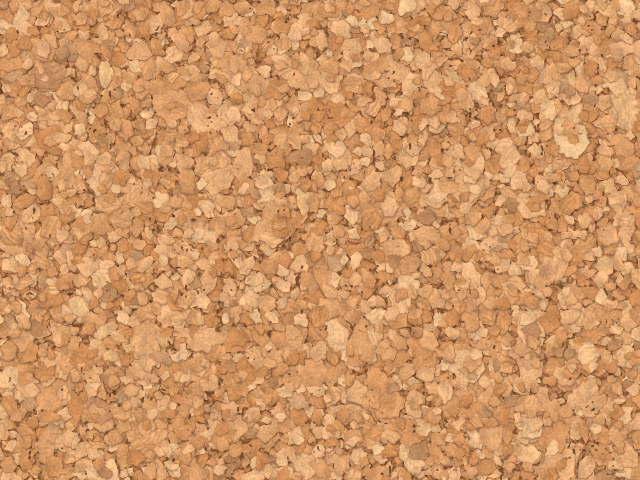
Write a Shadertoy shader that draws this texture.

```glsl
// Pressed cork board: layers of angular, randomly turned cork chips.
// Each layer scatters convex polygons on a jittered grid; every chip casts
// a thin shadow on those below and carries its own tone, tilt and grain.

const float TAU = 6.2831853;
const int LAYERS = 6;
const float CELLS[LAYERS] = float[](50.0, 37.0, 28.0, 15.0, 25.0, 40.0);
const float DENSITY[LAYERS] = float[](1.0, 1.0, 0.7, 0.3, 0.5, 0.3);

vec3 hash3(vec3 p) {
    p = fract(p * vec3(0.1031, 0.1030, 0.0973));
    p += dot(p, p.yxz + 33.33);
    return fract((p.xxy + p.yxx) * p.zyx);
}

vec2 turn(vec2 p, float angle) {
    float c = cos(angle), s = sin(angle);
    return vec2(c * p.x + s * p.y, c * p.y - s * p.x);
}

float cornerSlope(vec2 cell, vec2 offset) {
    float angle = TAU * hash3(vec3(cell, 3.7)).x;
    return dot(vec2(cos(angle), sin(angle)), offset);
}

float gradientNoise(vec2 p) {
    vec2 i = floor(p), f = fract(p);
    vec2 u = f * f * f * (f * (f * 6.0 - 15.0) + 10.0);
    vec2 e = vec2(1.0, 0.0);
    float low = mix(cornerSlope(i, f), cornerSlope(i + e, f - e), u.x);
    float high = mix(cornerSlope(i + e.yx, f - e.yx), cornerSlope(i + 1.0, f - 1.0), u.x);
    return mix(low, high, u.y);
}

// Distance to an irregular hexagon with rounded-off far corners
float chipDistance(vec2 p, float radius, vec3 seed) {
    float d = length(p) - 1.13 * radius;
    for (int k = 0; k < 6; k++) {
        vec3 h = hash3(seed + vec3(0.0, 0.0, 7.3 * float(k + 1)));
        float angle = TAU * (float(k) + 0.7 * h.x) / 6.0;
        d = max(d, dot(p, vec2(cos(angle), sin(angle))) - radius * mix(0.65, 1.0, h.y));
    }
    return d;
}

vec3 chipColor(vec2 p, float radius, vec3 seed) {
    vec3 tone = hash3(seed + 91.7);
    vec3 look = hash3(seed + 143.1);
    vec3 color = mix(vec3(0.76, 0.52, 0.32), vec3(0.91, 0.72, 0.53), tone.x);
    color = mix(color, vec3(0.79, 0.53, 0.33), 0.6 * tone.y * tone.y);
    color = mix(color, vec3(0.64, 0.47, 0.33), 0.6 * smoothstep(0.90, 0.97, tone.z));
    color = mix(color, vec3(0.93, 0.80, 0.61), 0.5 * smoothstep(0.06, 0.02, tone.z));

    // Curved growth rings and a slight tilt towards or away from the light
    float ring = p.y + (look.x - 0.5) * 20.0 * p.x * p.x;
    float grain = gradientNoise(vec2(p.x * 30.0, ring * 210.0) + 60.0 * look.xy);
    float tilt = dot(p / radius, turn(vec2(0.07, 0.0), TAU * look.z));
    return color * (1.05 + tilt + grain * mix(0.05, 0.22, look.y * look.y));
}

void mainImage(out vec4 fragColor, in vec2 fragCoord) {
    vec2 uv = fragCoord / iResolution.y;
    float pixel = 1.0 / iResolution.y;

    // Ragged edges: coarse bending and fine crumbling
    vec2 bend = vec2(gradientNoise(uv * 75.0), gradientNoise(uv * 75.0 + 47.0));
    float fine = gradientNoise(uv * 190.0);
    vec2 pos = uv + 0.005 * bend;

    // Crumbled binder seen between the chips
    float crumb = gradientNoise(uv * 120.0 + 31.0);
    vec3 color = mix(vec3(0.52, 0.33, 0.19), vec3(0.78, 0.54, 0.34), smoothstep(-0.4, 0.3, crumb));

    for (int layer = 0; layer < LAYERS; layer++) {
        float cells = CELLS[layer];
        vec2 home = floor(pos * cells);
        for (int n = 0; n < 9; n++) {
            vec2 cell = home + vec2(n % 3 - 1, n / 3 - 1);
            vec3 seed = vec3(cell, 17.0 * float(layer) + 5.0);
            vec3 place = hash3(seed);
            if (place.z > DENSITY[layer]) continue;

            vec3 form = hash3(seed + 31.3);
            float radius = mix(0.42, 0.72, form.x) / cells;
            vec2 offset = pos - (cell + 0.5 + 0.7 * (place.xy - 0.5)) / cells;
            if (length(offset) > 1.2 * radius + 0.006) continue;

            vec2 p = turn(offset, TAU * form.y);
            vec2 stretched = p * vec2(1.0, mix(1.0, 1.65, form.z));
            float d = chipDistance(stretched, radius, seed) + 0.002 * fine;

            // Warm shadow, deeper on the lower right; some chips lie flush
            float away = 0.5 + 0.5 * dot(offset / (length(offset) + 1e-4), vec2(0.6, -0.8));
            float lift = mix(0.25, 1.0, hash3(seed + 211.9).x);
            float shade = lift * mix(0.12, 0.50, away) * exp(-max(d, 0.0) / 0.0019);
            color *= 1.0 - shade * vec3(0.85, 1.02, 1.12);

            float cover = smoothstep(0.7 * pixel, -0.7 * pixel, d);
            if (cover > 0.0) {
                float rim = smoothstep(-0.004, 0.0, d);
                vec3 chip = chipColor(p, radius, seed) * (1.0 - 0.12 * rim * lift * away);
                color = mix(color, chip, cover);
            }
        }
    }

    // Surface mottling and small clustered dark pits
    color *= 1.0 + 0.10 * gradientNoise(uv * 55.0 + 9.0) + 0.12 * fine;
    float pits = 0.55 * gradientNoise(uv * 24.0 + 13.0) + 0.6 * crumb;
    color = mix(color, vec3(0.32, 0.18, 0.10), 0.75 * smoothstep(0.34, 0.54, pits));

    fragColor = vec4(clamp(color, 0.0, 1.0), 1.0);
}
```
